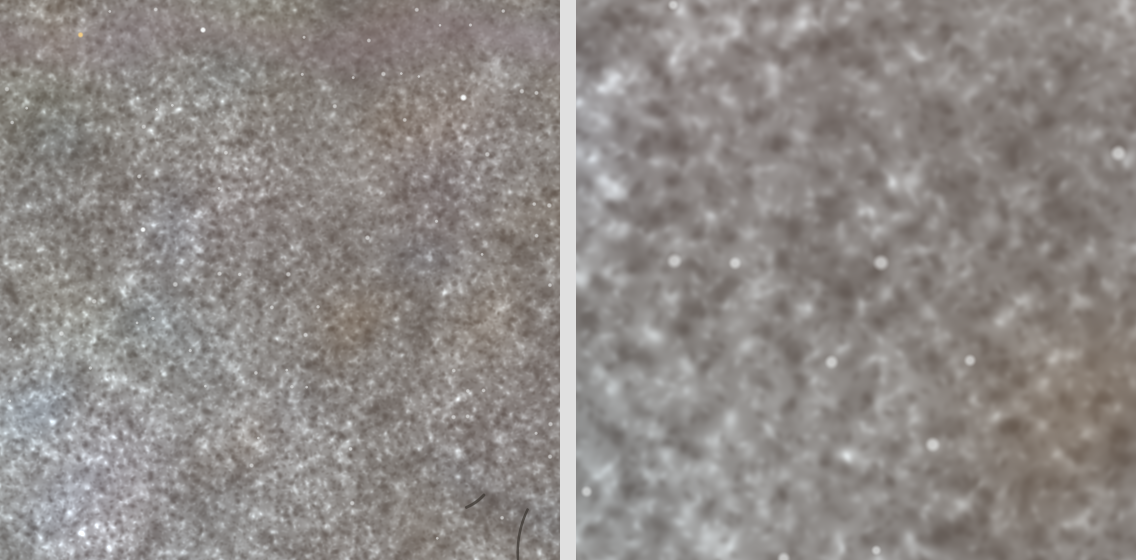
Left: the whole. Right: its middle third, enlarged.
A Shadertoy shader for this texture:

```glsl
const vec3 DARK_STONE = vec3(0.40, 0.365, 0.34);
const vec3 PALE_STONE = vec3(0.80, 0.805, 0.80);
const vec3 WARM_TINT = vec3(0.018, 0.002, -0.016);
const vec3 MAUVE_TINT = vec3(0.008, -0.010, 0.008);
const vec3 COOL_TINT = vec3(-0.016, 0.0, 0.016);
const vec3 GLINT_WHITE = vec3(0.97, 0.98, 0.98);
const vec3 GLINT_GOLD = vec3(0.95, 0.80, 0.52);
const vec3 HAIR_COLOR = vec3(0.24, 0.22, 0.20);

const float BASE_TONE = 0.40;
const float TONE_SKEW = 0.6;       // stretches highlights more than shadows
const float GRAIN_CELLS = 82.0;    // main grains across the canvas
const float GRAIN_AMOUNT = 0.31;
const float CLUMP_CELLS = 42.0;
const float CLUMP_AMOUNT = 0.19;
const float DUST_CELLS = 150.0;
const float DUST_AMOUNT = 0.16;
const float PATCH_AMOUNT = 0.16;
const vec2 SPLAT_RADII = vec2(0.52, 0.36);

vec3 hash3(vec2 p) {
    vec3 q = fract(p.xyx * vec3(0.1031, 0.1030, 0.0973));
    q += dot(q, q.yxz + 33.33);
    return fract((q.xxy + q.yzz) * q.zyx);
}

// Cellular noise: one soft oval splat of random sign and direction per cell
float splats(vec2 p) {
    vec2 cell = floor(p);
    float sum = 0.0;
    for (int y = -1; y <= 1; y++) {
        for (int x = -1; x <= 1; x++) {
            vec2 id = cell + vec2(x, y);
            vec3 rnd = hash3(id + 71.0);
            float angle = 6.2832 * hash3(id + 193.0).x;
            vec2 axis = vec2(cos(angle), sin(angle));
            vec2 d = p - id - rnd.xy;
            d = vec2(dot(d, axis), dot(d, vec2(-axis.y, axis.x))) / SPLAT_RADII;
            sum += (2.0 * rnd.z - 1.0) * exp(-dot(d, d));
        }
    }
    return sum;
}

// Scattered round glints: x is coverage, y is a random hue
vec2 glints(vec2 p, float cells, float chance, float radius) {
    vec2 id = floor(p * cells);
    vec3 rnd = hash3(id + 311.0);
    vec3 look = hash3(id + 577.0);
    vec2 center = (id + mix(vec2(0.25), vec2(0.75), rnd.xy)) / cells;
    float size = radius * mix(0.6, 1.1, look.x);
    float disc = 1.0 - smoothstep(size * 0.3, size, length(p - center));
    return vec2(disc * step(rnd.z, chance), look.y);
}

// Thin curved strand from a to b, bowed sideways
float hair(vec2 p, vec2 a, vec2 b, float bow, float width) {
    vec2 span = b - a;
    float t = clamp(dot(p - a, span) / dot(span, span), 0.0, 1.0);
    vec2 side = normalize(vec2(-span.y, span.x));
    vec2 point = a + span * t + side * bow * 4.0 * t * (1.0 - t);
    return 1.0 - smoothstep(width * 0.3, width, length(p - point));
}

void mainImage(out vec4 fragColor, in vec2 fragCoord) {
    vec2 p = fragCoord / iResolution.y;
    vec2 warped = p + 0.02 * sin(p.yx * 13.0 + 2.0 * sin(p * 7.0));

    // Broad patches, paler toward the lower left and the lower right corner
    float broad = splats(warped * 4.0 + 5.0);
    float blotch = splats(warped * 11.0 + 40.0);
    float lowerLeft = 1.0 - smoothstep(0.1, 0.85, length(warped * vec2(0.9, 1.0)));
    float lowerRight = smoothstep(1.18, 1.30, warped.x * 1.5 - warped.y * 0.65);
    float patches = PATCH_AMOUNT * (broad + blotch)
                  + 0.22 * lowerLeft + 0.08 * lowerRight - 0.06;

    // Grain fades where the surface is worn smooth
    float topBand = exp(-pow((warped.y - 0.93) / 0.05, 2.0));
    float rough = smoothstep(-0.55, 0.25, splats(warped * 3.0 + 90.0));
    float contrast = mix(0.7, 1.2, rough) * (1.0 - 0.4 * topBand);
    float grain = GRAIN_AMOUNT * splats(p * GRAIN_CELLS)
                + CLUMP_AMOUNT * splats(p * CLUMP_CELLS + 17.0)
                + DUST_AMOUNT * splats(p * DUST_CELLS + 29.0);

    float v = patches + contrast * grain;
    float tone = max(BASE_TONE + v + TONE_SKEW * v * v, -0.2);
    vec3 color = mix(DARK_STONE, PALE_STONE, tone);

    // Slow drifts of hue
    color += WARM_TINT * splats(warped * 7.0 + 130.0);
    color += MAUVE_TINT * (topBand + splats(warped * 3.0 + 160.0));
    color += COOL_TINT * lowerLeft;

    // Many faint glints and a few strong ones
    vec2 faint = glints(p, 34.0, 0.06, 0.0055);
    vec2 strong = glints(p, 9.0, 0.09, 0.0085);
    color = mix(color, GLINT_WHITE, 0.55 * faint.x);
    color = mix(color, mix(GLINT_WHITE, GLINT_GOLD, step(0.75, strong.y)), strong.x);

    // Stray dark strands
    float strands = hair(p, vec2(0.833, 0.094), vec2(0.864, 0.116), -0.002, 0.004);
    strands = max(strands, hair(p, vec2(0.925, 0.0), vec2(0.942, 0.09), 0.006, 0.0035));
    color = mix(color, HAIR_COLOR, 0.75 * strands);

    fragColor = vec4(clamp(color, 0.0, 1.0), 1.0);
}
```
